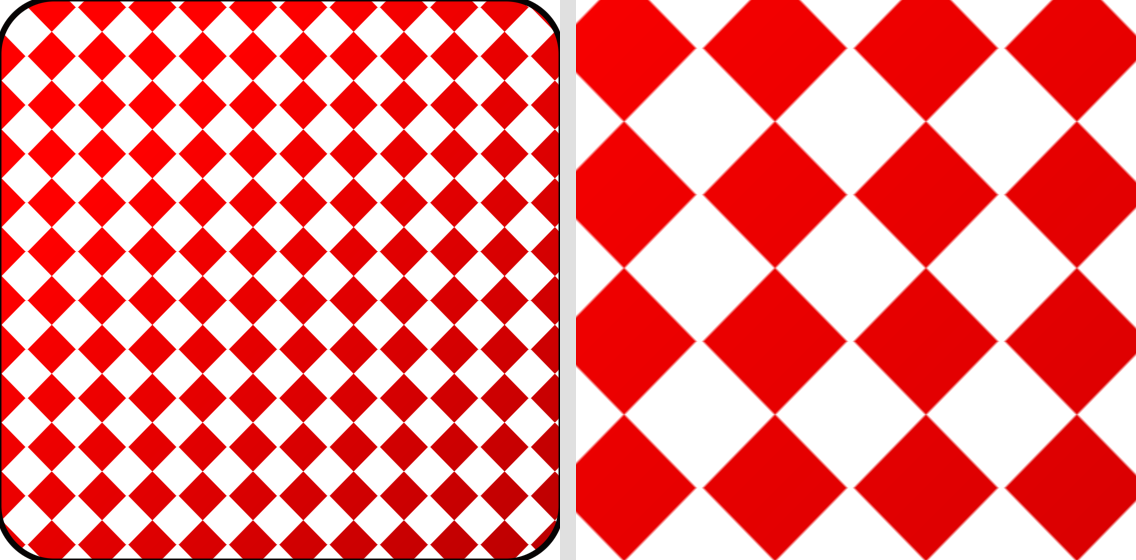
Left, the full canvas; right, a detail of the centre.
A WebGL 2 fragment shader for this pattern:

```glsl
#version 300 es
precision highp float;
// Red and white diamond check with diagonal shading on a rounded, black-edged tile.

uniform vec2 u_resolution;
out vec4 outColor;

// Lengths are fractions of the canvas
const vec2 PITCH = vec2(0.08984, 0.08724);        // spacing of the diamonds
const vec2 FIRST_CENTER = vec2(0.0026, 0.0273);   // lower left diamond
const vec2 HALF_DIAGONAL = vec2(0.0428, 0.0438);  // narrow gap between side tips
const float EDGE_SOFTNESS = 0.0022;

const float TILE_INSET = 0.0026;
const float TILE_RADIUS = 0.094;
const float BORDER_WIDTH = 0.0105;

const vec3 WHITE = vec3(1.0);
const vec3 BORDER_BLACK = vec3(0.02, 0.01, 0.01);
const vec3 BRIGHT_RED = vec3(1.0, 0.0, 0.0);
const vec3 DEEP_RED = vec3(0.73, 0.0, 0.005);
const float SHADE_START = 0.25;  // along the diagonal from the upper left

// Approximate signed distance to a diamond with the given half diagonals
float diamondDistance(vec2 p, vec2 halfDiagonal) {
    vec2 scaled = abs(p) / halfDiagonal;
    return (scaled.x + scaled.y - 1.0) / length(1.0 / halfDiagonal);
}

float roundedBoxDistance(vec2 p, vec2 halfSize, float radius) {
    vec2 q = abs(p) - halfSize + radius;
    return length(max(q, 0.0)) + min(max(q.x, q.y), 0.0) - radius;
}

// Smooth coverage of the region where the distance is negative
float coverage(float dist, float softness) {
    return 1.0 - smoothstep(-0.5 * softness, 0.5 * softness, dist);
}

void main() {
    vec2 uv = gl_FragCoord.xy / u_resolution;
    float pixel = 1.0 / min(u_resolution.x, u_resolution.y);
    float softness = max(EDGE_SOFTNESS, 1.5 * pixel);

    // Repeating diamonds
    vec2 cell = (fract((uv - FIRST_CENTER) / PITCH + 0.5) - 0.5) * PITCH;
    float diamond = coverage(diamondDistance(cell, HALF_DIAGONAL), softness);

    // Red darkens toward the lower right
    float diagonal = 0.5 * (uv.x + 1.0 - uv.y);
    float shade = clamp((diagonal - SHADE_START) / (1.0 - SHADE_START), 0.0, 1.0);
    vec3 color = mix(WHITE, mix(BRIGHT_RED, DEEP_RED, shade), diamond);

    // Border, then the white corners outside it
    float tile = roundedBoxDistance(uv - 0.5, vec2(0.5 - TILE_INSET), TILE_RADIUS);
    color = mix(BORDER_BLACK, color, coverage(tile, softness));
    color = mix(WHITE, color, coverage(tile - BORDER_WIDTH, softness));

    outColor = vec4(color, 1.0);
}
```
